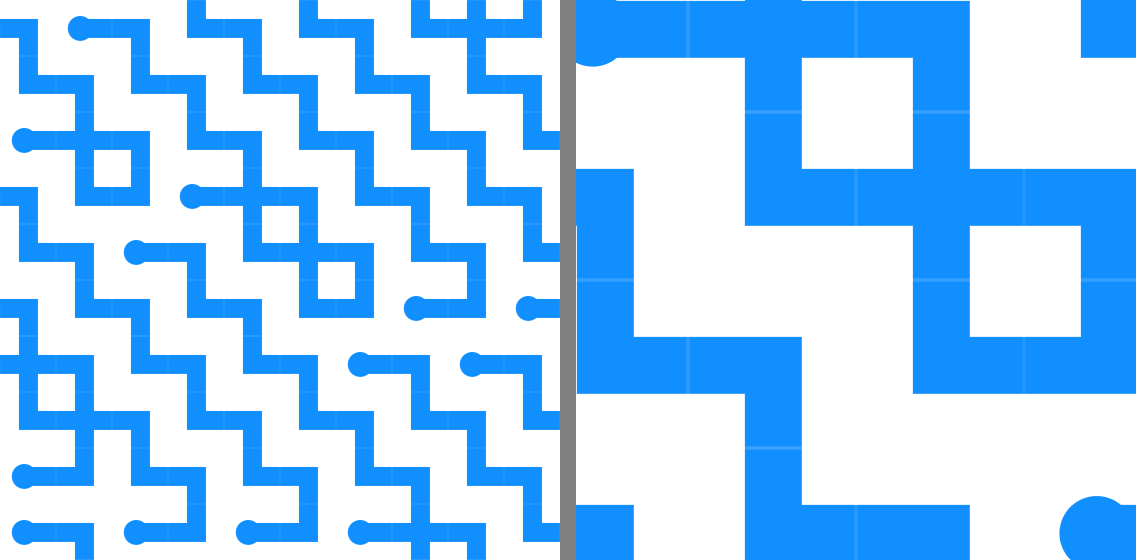
Left, the full canvas; right, a detail of the centre.
Reproduce this pattern procedurally as a WebGL 1 fragment shader.

```glsl
precision highp float;

// Blue pipes on white, on a 10 x 10 grid of square tiles with faint seams.
// Signals enter at the left and top; each tile turns them, crosses them, ends
// them or starts a new one with a dot, and its arms are drawn as distances.

uniform vec2 u_resolution;

const int TILES = 10;
const vec3 PAPER = vec3(1.0);
const vec3 BLUE = vec3(0.07, 0.56, 1.0);

// Lengths in tiles, measured from the upper left corner of a tile
const vec2 JOINT = vec2(0.508);
const float HALF_WIDTH = 0.1695;
const vec2 DOT_CENTRE = vec2(0.433, 0.508);
const float DOT_RADIUS = 0.222;
const float SEAM_HALF = 0.01;

// Binary seeds: signals entering by row, by column, and which meetings cross
const float LEFT_SEED = 105.0;
const float TOP_SEED = 936.0;
const float CROSS_SEED = 9013.0;

float hash(vec2 p) {
  return fract(sin(dot(p, vec2(127.1, 311.7))) * 43758.5453);
}

float seedBit(float seed, float index) {
  return mod(floor((seed + 0.5) / exp2(index)), 2.0);
}

float coverage(float dist, float pixel) {
  return clamp(0.5 - dist / pixel, 0.0, 1.0);
}

// Half-infinite bar from the joint along a unit direction; far away when off
float armDistance(vec2 p, vec2 dir, float on) {
  float along = dot(p, dir);
  float across = abs(dot(p, vec2(-dir.y, dir.x)));
  return mix(1.0, max(across, -along) - HALF_WIDTH, on);
}

// Runs the signals row by row; returns the tile's arms: left, top, right, bottom
vec4 tileArms(vec2 tile) {
  float falling[TILES];
  for (int col = 0; col < TILES; col++) {
    falling[col] = seedBit(TOP_SEED, float(col));
  }
  vec4 arms = vec4(0.0);
  float meetings = 0.0;
  for (int row = 0; row < TILES; row++) {
    float left = seedBit(LEFT_SEED, float(row));
    for (int col = 0; col < TILES; col++) {
      float top = falling[col];
      float right = 1.0 - left;
      float bottom = left;
      if (left * top > 0.5) {
        right = bottom = seedBit(CROSS_SEED, meetings);
        meetings += 1.0;
      }
      vec2 offset = abs(tile - vec2(float(col), float(row)));
      if (max(offset.x, offset.y) < 0.5) arms = vec4(left, top, right, bottom);
      falling[col] = bottom;
      left = right;
    }
  }
  return arms;
}

float pipeDistance(vec2 p, vec4 arms) {
  vec2 q = p - JOINT;
  float d = armDistance(q, vec2(-1.0, 0.0), arms.x);
  d = min(d, armDistance(q, vec2(0.0, -1.0), arms.y));
  d = min(d, armDistance(q, vec2(1.0, 0.0), arms.z));
  d = min(d, armDistance(q, vec2(0.0, 1.0), arms.w));
  // A tile with no incoming signal starts one from a dot
  float isStart = (1.0 - arms.x) * (1.0 - arms.y);
  return min(d, mix(1.0, length(p - DOT_CENTRE) - DOT_RADIUS, isStart));
}

// Thin pale line on the tile border, with a strength of its own per border
float seam(float position, float axis, float pixel) {
  float border = floor(position + 0.5);
  float strength = mix(0.07, 0.18, hash(vec2(border, axis)));
  return strength * coverage(abs(position - border) - SEAM_HALF, pixel);
}

void main() {
  float count = float(TILES);
  vec2 grid = gl_FragCoord.xy / u_resolution * count;
  grid.y = count - grid.y;
  float pixel = count / min(u_resolution.x, u_resolution.y);

  float pipe = coverage(pipeDistance(fract(grid), tileArms(floor(grid))), pixel);
  float pale = max(seam(grid.x, 0.0, pixel), seam(grid.y, 1.0, pixel));
  vec3 ink = mix(BLUE, PAPER, pale);
  gl_FragColor = vec4(mix(PAPER, ink, pipe), 1.0);
}
```
